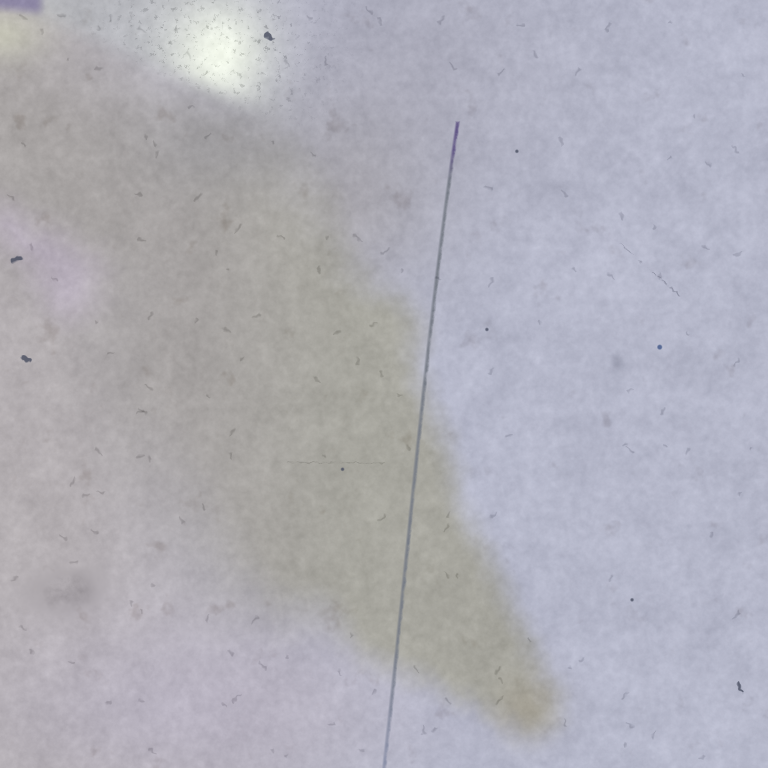
This texture is drawn by a WebGL 2 fragment shader. Its source:

```glsl
#version 300 es
precision highp float;
// Worn pale concrete with an olive shadow, a speckled glare and one long drawn line.
uniform vec2 u_resolution;
out vec4 outColor;
vec3 color;

vec2 hash2(vec2 p) {
  vec3 q = fract(p.xyx * vec3(.1031, .103, .0973));
  q += dot(q, q.yzx + 33.33);
  return fract((q.xx + q.yz) * q.zy);
}

float slope(vec2 cell, vec2 offset) {
  return dot(hash2(cell) * 2. - 1., offset);
}

float gradientNoise(vec2 p) {
  vec2 i = floor(p), f = fract(p), e = vec2(1, 0);
  vec2 u = f * f * f * (f * (f * 6. - 15.) + 10.);
  return mix(mix(slope(i, f), slope(i + e, f - e), u.x),
             mix(slope(i + e.yx, f - e.yx), slope(i + 1., f - 1.), u.x), u.y);
}

float fbm(vec2 p) {
  float sum = 0., amp = .6;
  for (int i = 0; i < 4; i++) {
    sum += amp * gradientNoise(p);
    p = mat2(1.6, 1.2, -1.2, 1.6) * p + 7.3;
    amp *= .6;
  }
  return sum;
}

// Distance to a capsule whose radius runs from ra to rb
float taper(vec2 p, vec2 a, vec2 b, float ra, float rb) {
  vec2 d = b - a;
  float t = clamp(dot(p - a, d) / dot(d, d), 0., 1.);
  return length(p - a - d * t) - mix(ra, rb, t);
}

float smoothMin(float a, float b, float k) {
  float h = max(k - abs(a - b), 0.) / k;
  return min(a, b) - h * h * k * .25;
}

float blob(vec2 p, vec2 center, vec2 size) {
  vec2 d = (p - center) / size;
  return exp(-dot(d, d));
}

float ink(float dist) {
  float px = 1. / u_resolution.y;
  return 1. - smoothstep(-px, px, dist);
}

void tint(vec3 target, float amount) {
  color = mix(color, target, amount);
}

void main() {
  vec2 uv = gl_FragCoord.xy / u_resolution;
  float cloud = fbm(uv * 7.), mottle = fbm(uv * 22. + 11.), grain = fbm(uv * 85.);
  vec2 p = uv + .03 * vec2(cloud, fbm(uv * 6. + 31.)) + .012 * mottle;

  // Lavender floor, pinker at lower left, greyer along the top
  color = mix(vec3(.705, .685, .695), vec3(.71, .72, .79), smoothstep(.1, .62, uv.x + .12 * uv.y));
  tint(vec3(.665, .665, .72), .85 * blob(uv, vec2(.5, .9), vec2(.22, .2)));
  tint(vec3(.66, .65, .67), .85 * blob(uv, vec2(.44, .73), vec2(.12, .13)));
  tint(vec3(.72, .7, .755), .9 * blob(uv, vec2(.26, .08), vec2(.26, .13)));

  // Olive shadow: diagonal arm, broad body with a square shoulder, tapering foot
  float arm = taper(p, vec2(-.02, .83), vec2(.27, .69), .1, .15);
  float body = smoothMin(taper(p, vec2(.42, .5), vec2(.53, .24), .13, .1),
                         taper(p, vec2(.3, .54), vec2(.4, .34), .18, .14), .05);
  body = smoothMin(body, taper(p, vec2(.45, .565), vec2(.5, .575), .06, .045), .03);
  float foot = taper(p, vec2(.53, .24), vec2(.69, .08), .1, .032);
  float right = smoothstep(.2, .5, uv.x), soft = mix(.1, .032, right);
  float shadow = 1. - smoothstep(-soft, soft, smoothMin(smoothMin(arm, body, .08), foot, .03));
  tint(mix(vec3(.65, .635, .63), vec3(.65, .645, .61), right), shadow * .95);
  tint(vec3(.595, .59, .6), .6 * blob(uv, vec2(.28, .81), vec2(.11, .06)));
  tint(vec3(.62, .59, .53), .45 * blob(p, vec2(.685, .08), vec2(.04)));

  // Pale window of light on the left
  float window = taper(p, vec2(.01, .71), vec2(.09, .64), .03, .05);
  tint(vec3(.72, .685, .74), .85 * (1. - smoothstep(-.045, .03, window)));

  // Glare cut off along a diagonal, with a weaker band toward the corner
  float lit = smoothstep(-.012, .03, uv.y - .908 + .44 * (uv.x - .195));
  tint(vec3(.71, .72, .74), .75 * lit * (1. - smoothstep(.18, .42, uv.x)));
  float glare = blob(uv, vec2(.285, .93), vec2(.068, .075)) * lit;
  tint(vec3(.95, .97, .92), glare);
  tint(vec3(.8, .8, .73), .75 * blob(uv, vec2(0, .955), vec2(.06, .035)));
  float halo = blob(uv, vec2(.28, .935), vec2(.11, .09)) * lit;
  color -= .28 * smoothstep(.08, .4, fbm(uv * 120. + 5.)) * halo * (1. - .5 * glare);
  float corner = smoothstep(.98, .998, uv.y + .1 * uv.x) * (1. - smoothstep(.045, .062, uv.x));
  tint(vec3(.52, .49, .63), .8 * corner);

  // Surface texture and faint stains
  color += .045 * cloud + .065 * mottle + .06 * grain;
  color -= .07 * smoothstep(.2, .5, fbm(uv * 22. + 53.)) * vec3(.8, .9, 1);
  color -= max(0., .08 + .25 * mottle + .15 * grain) * blob(p, vec2(.09, .23), vec2(.045, .026));
  color -= .09 * blob(uv, vec2(.803, .527), vec2(.007, .011));

  // Long line, violet at the top and paler at the foot, with uneven pressure
  float along = clamp(uv.y / .841, 0., 1.);
  float lineX = .5 + .096 * along - .03 * along * along * (1. - along) + .0012 * grain;
  float edge = max(abs(uv.x - lineX) - .0018 - .001 * grain, uv.y - .841);
  vec3 pen = mix(vec3(.46, .48, .52), vec3(.38, .34, .52), smoothstep(.76, .81, uv.y));
  pen = mix(vec3(.55, .57, .66), pen, smoothstep(0., .18, uv.y));
  tint(pen, (1. - smoothstep(-.0016, .0022, edge)) * clamp(.85 + .5 * grain, 0., 1.));

  // Thin broken scratches
  vec2 q = uv + .004 * vec2(gradientNoise(uv * 170.), gradientNoise(uv * 170. + 19.));
  float scratch = ink(taper(q, vec2(.375, .398), vec2(.5, .397), .0006, .0006));
  float dashes = ink(taper(q, vec2(.807, .683), vec2(.885, .615), .0004, .0012));
  color -= .12 * scratch * smoothstep(-.3, .2, mottle + grain);
  color -= .17 * dashes * smoothstep(-.2, .25, grain);

  // Ragged ink marks, then single dots
  float marks = min(min(taper(q, vec2(.348, .955), vec2(.353, .95), .0035, .003),
                        taper(q, vec2(.017, .661), vec2(.026, .664), .0025, .003)),
                    min(taper(q, vec2(.031, .534), vec2(.038, .53), .0035, .0025),
                        taper(q, vec2(.961, .11), vec2(.967, .099), .0014, .0014)));
  float dots = min(min(length(uv - vec2(.673, .803)), length(uv - vec2(.634, .571))),
                   min(length(uv - vec2(.446, .389)), length(uv - vec2(.823, .219))));
  tint(vec3(.28, .3, .37), .8 * ink(min(marks, dots - .002)));
  tint(vec3(.28, .36, .54), .85 * ink(length(uv - vec2(.859, .548)) - .003));

  // Scattered short, faint scuffs
  for (float scale = 8.; scale < 20.; scale += 5.) {
    vec2 cell = floor(q * scale) + 3. * scale;
    vec2 start = (cell - 3. * scale + .25 + .5 * hash2(cell)) / scale;
    float scuff = taper(q, start, start + (hash2(cell + 9.) - .5) * .018, .0014, .0003);
    color -= .09 * step(.72, hash2(cell + 17.).x) * (1. - smoothstep(-.001, .002, scuff));
  }
  outColor = vec4(clamp(color, 0., 1.), 1);
}
```
